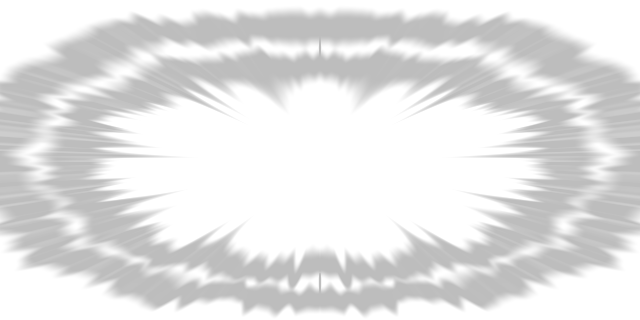
Give the GLSL for this background, as a Shadertoy shader.

```glsl
// Two soft grey elliptical rings, mirrored left to right and torn into radial streaks on white.

const vec3 PAPER = vec3(1.0);
const vec3 INK = vec3(0.74);
const float BROAD_FREQ = 9.0;     // streak cells per radian
const float FINE_FREQ = 30.0;
const float BROAD_JITTER = 0.07;  // radial shift of the rings
const float FINE_JITTER = 0.10;
const float INNER_FADE = 0.13;    // usual depth of the inner fringe
const float SEAM_WIDTH = 0.0028;

// Long inner rays: angle from the top, angular width, extra reach
const int RAY_COUNT = 10;
const vec3 RAYS[RAY_COUNT] = vec3[](
    vec3(0.31, 0.13, 0.17), vec3(0.60, 0.035, 0.13),
    vec3(0.71, 0.025, 0.27), vec3(0.80, 0.022, 0.32),
    vec3(1.42, 0.020, 0.14), vec3(1.53, 0.025, 0.22),
    vec3(1.99, 0.022, 0.18), vec3(2.14, 0.030, 0.10),
    vec3(2.50, 0.022, 0.17), vec3(2.60, 0.025, 0.20));

float hash(vec2 cell) {
    vec3 q = fract(vec3(cell.xyx) * 0.1031);
    q += dot(q, q.yzx + 33.33);
    return fract((q.x + q.y) * q.z);
}

float noise(vec2 p) {
    vec2 cell = floor(p);
    vec2 f = fract(p);
    f = f * f * (3.0 - 2.0 * f);
    return mix(mix(hash(cell), hash(cell + vec2(1.0, 0.0)), f.x),
               mix(hash(cell + vec2(0.0, 1.0)), hash(cell + 1.0), f.x), f.y);
}

// Signed radial streak noise, stretched along the radius
float streaks(float angle, float radius, float freq, float seed) {
    return noise(vec2(angle * freq + seed, radius * 3.0 + seed)) - 0.5;
}

// Extra inward reach of the fringe at this angle
float rayReach(float angle) {
    float reach = 0.0;
    for (int i = 0; i < RAY_COUNT; i++) {
        float offset = (angle - RAYS[i].x) / RAYS[i].y;
        reach += RAYS[i].z * exp(-offset * offset);
    }
    return reach;
}

float band(float offset, float halfWidth) {
    return 1.0 - smoothstep(0.35 * halfWidth, halfWidth, abs(offset));
}

void mainImage(out vec4 fragColor, in vec2 fragCoord) {
    // Polar coordinates of the mirrored ellipse, angle zero at the top
    vec2 p = 2.0 * fragCoord / iResolution.xy - 1.0;
    float radius = length(p);
    float angle = atan(abs(p.x), p.y);
    float c1 = cos(angle);
    float c2 = cos(2.0 * angle);
    float c4 = cos(4.0 * angle);
    float side = 0.5 - 0.5 * c2;

    // Ring centres, shaken by broad and fine streaks
    float calm = mix(0.45, 1.0, smoothstep(0.0, 0.7, angle));
    float broad = BROAD_JITTER * streaks(angle, radius, BROAD_FREQ, 3.0);
    float fineOuter = FINE_JITTER * streaks(angle, radius, FINE_FREQ, 17.0);
    float fineInner = FINE_JITTER * streaks(angle, radius, FINE_FREQ, 41.0);
    float outerRadius = 0.95 - 0.08 * c2 - 0.03 * c4 - 0.015 * c1
                      + calm * (broad + fineOuter);
    float innerRadius = 0.72 - 0.06 * c2 - 0.05 * c1 - 0.02 * c4
                      + calm * (broad + fineInner);

    // Ring widths, fuller on the sides and tighter at the bottom
    float halfWidth = mix(0.115 + 0.015 * c1, 0.155, side);
    float outerInk = band(radius - outerRadius, halfWidth);

    // The inner ring fades towards the centre in uneven rays
    float fringe = INNER_FADE + rayReach(angle)
                 + 0.12 * side * streaks(angle, 0.0, 45.0, 71.0);
    float depth = innerRadius - radius;
    float innerInk = depth < 0.0 ? band(depth, halfWidth * 0.9)
                                 : 1.0 - smoothstep(0.25 * fringe, fringe, depth);

    // Pale streaks within the ink
    float ink = 1.0 - (1.0 - outerInk) * (1.0 - innerInk);
    float pale = max(streaks(angle, radius, 55.0, 97.0), 0.0);
    ink *= 1.0 - 0.6 * side * pale;

    // Fine seam on the mirror axis
    float pixel = 2.0 / iResolution.x;
    float seam = 1.0 - smoothstep(SEAM_WIDTH - 0.5 * pixel, SEAM_WIDTH + pixel, abs(p.x));
    float topSpan = smoothstep(0.58, 0.64, p.y) * (1.0 - smoothstep(0.84, 0.93, p.y));
    float bottomSpan = smoothstep(0.66, 0.72, -p.y) * (1.0 - smoothstep(0.84, 0.92, -p.y));
    ink = max(ink, seam * max(topSpan, bottomSpan));

    fragColor = vec4(mix(PAPER, INK, ink), 1.0);
}
```
